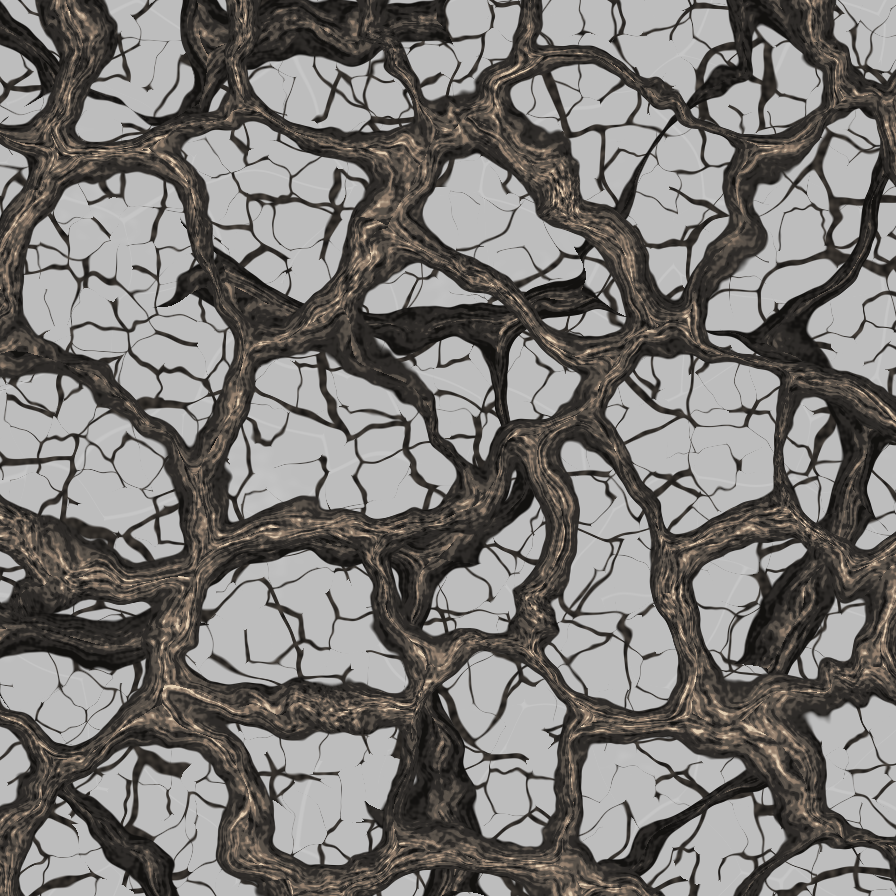
A three.js fragment shader for this pattern:

```glsl
// Tangled bark-covered roots with fine dark twigs over a plain grey ground.
varying vec2 vUv;

const vec3 GROUND = vec3(0.74);
const vec3 SCRATCH = vec3(0.82);
const vec3 SHADOW = vec3(0.07, 0.065, 0.06);
const vec3 DARK_BARK = vec3(0.18, 0.17, 0.16);
const vec3 MID_BARK = vec3(0.35, 0.32, 0.29);
const vec3 TAN_BARK = vec3(0.58, 0.50, 0.43);
const vec3 CREAM_BARK = vec3(0.89, 0.81, 0.70);
const float EDGE_SOFTNESS = 0.0011;

vec2 hash2(vec2 p) {
  vec3 q = fract(p.xyx * vec3(0.1031, 0.1030, 0.0973));
  q += dot(q, q.yzx + 33.33);
  return fract((q.xx + q.yz) * q.zy);
}

float cornerSlope(vec2 cell, vec2 corner, vec2 f) {
  return dot(hash2(cell + corner) * 2.0 - 1.0, f - corner);
}

// Gradient noise, roughly -0.7 to 0.7
float noise(vec2 p) {
  vec2 i = floor(p);
  vec2 f = p - i;
  vec2 u = f * f * f * (f * (f * 6.0 - 15.0) + 10.0);
  float low = mix(cornerSlope(i, vec2(0.0), f), cornerSlope(i, vec2(1.0, 0.0), f), u.x);
  float high = mix(cornerSlope(i, vec2(0.0, 1.0), f), cornerSlope(i, vec2(1.0), f), u.x);
  return mix(low, high, u.y);
}

vec2 warp(vec2 p, float frequency, float amount) {
  vec2 q = p * frequency;
  return p + amount * vec2(noise(q + 11.3), noise(q + 47.9));
}

vec2 cellPoint(vec2 id) {
  return id + 0.5 + 0.86 * (hash2(id) - 0.5);
}

// Network of cell borders: x = distance to strand surface (negative inside),
// y = angle around the cell, z = random value of the cell.
vec3 web(vec2 p, float halfWidth, float spread, float sharpness) {
  vec2 base = floor(p);
  vec2 nearId = base;
  vec2 toNear = vec2(9.0);
  for (int y = -1; y <= 1; y++) {
    for (int x = -1; x <= 1; x++) {
      vec2 id = base + vec2(float(x), float(y));
      vec2 r = cellPoint(id) - p;
      if (dot(r, r) < dot(toNear, toNear)) { toNear = r; nearId = id; }
    }
  }
  float sum = 0.0;
  for (int y = -2; y <= 2; y++) {
    for (int x = -2; x <= 2; x++) {
      if (x == 0 && y == 0) continue;
      vec2 id = nearId + vec2(float(x), float(y));
      vec2 r = cellPoint(id) - p;
      float border = dot(0.5 * (toNear + r), normalize(r - toNear));
      float strand = halfWidth + spread * (2.0 * hash2(id + nearId + 0.37).x - 1.0);
      sum += exp(-sharpness * (border - strand));
    }
  }
  return vec3(-log(sum) / sharpness, atan(toNear.y, toNear.x), hash2(nearId + 5.7).y);
}

float coverage(float dist, float scale) {
  float soft = EDGE_SOFTNESS * scale;
  return 1.0 - smoothstep(-soft, soft, dist);
}

vec3 barkColor(float tone) {
  vec3 c = mix(SHADOW, DARK_BARK, smoothstep(-0.12, 0.16, tone));
  c = mix(c, MID_BARK, smoothstep(0.20, 0.42, tone));
  c = mix(c, TAN_BARK, smoothstep(0.46, 0.68, tone));
  return mix(c, CREAM_BARK, smoothstep(0.70, 0.95, tone));
}

// Thick roots whose fibres follow their own outline
vec3 addRoots(vec3 below, vec2 uv, float scale, float seed, float halfWidth, float spread, float light) {
  vec2 p = uv * scale + seed;
  vec2 q = warp(warp(p, 1.4, 0.38), 4.5, 0.10);
  vec3 w = web(q, halfWidth + 0.045 * noise(p * 2.3), spread, 17.0);
  float depth = -w.x - 0.018 * noise(p * 13.0);
  float across = depth + 0.05 * noise(p * 5.0);
  vec2 grain = vec2(across * 44.0 + w.z * 50.0, w.y * 5.0);
  float fibre = noise(grain) + 0.65 * noise(grain * vec2(2.1, 2.6) + 19.0);
  fibre += 0.5 * noise(uv * 190.0);
  float roundness = smoothstep(0.0, 0.085, depth);
  float tone = light + 0.34 * roundness + 0.16 * noise(uv * 7.0 + seed);
  tone += fibre * mix(0.35, 0.85, roundness);
  return mix(below, barkColor(tone), coverage(-depth, scale));
}

// Thin, broken, crooked twigs
vec3 addTwigs(vec3 below, vec2 uv, float scale, float seed, float halfWidth, float spread) {
  vec2 p = uv * scale + seed;
  vec2 q = warp(warp(p, 0.8, 0.45), 2.6, 0.16);
  float dist = web(q, halfWidth + 0.04 * noise(p * 0.9), spread, 60.0).x;
  vec3 tint = mix(SHADOW, MID_BARK, 0.4 + 0.7 * noise(uv * 120.0));
  return mix(below, tint, coverage(dist, scale));
}

void main() {
  // Ground with faint pale scratches
  vec2 s = warp(vUv * 9.0 + 71.0, 1.0, 0.4);
  float scratch = coverage(web(s, 0.002, 0.016, 90.0).x, 9.0);
  float smudge = smoothstep(0.25, 0.6, noise(vUv * 5.0 + 8.0) + 0.3 * noise(vUv * vec2(50.0, 80.0)));
  vec3 color = mix(GROUND, SCRATCH, max(0.45 * scratch, 0.4 * smudge));

  color = addTwigs(color, vUv, 22.0, 30.0, 0.004, 0.055);
  color = addTwigs(color, vUv, 13.0, 90.0, 0.016, 0.042);
  color = addRoots(color, vUv, 3.4, 40.0, 0.015, 0.075, -0.04);
  color = addRoots(color, vUv, 4.7, 13.0, 0.082, 0.045, 0.11);
  gl_FragColor = vec4(color, 1.0);
}
```
